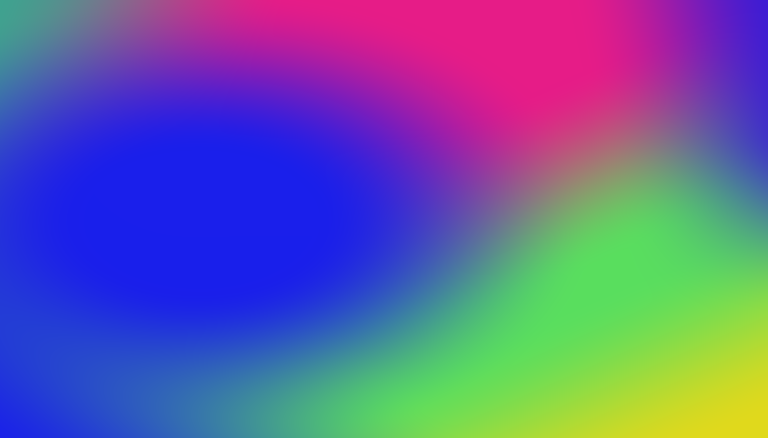
Give the GLSL for this background, as a Shadertoy shader.

```glsl
const vec3 PINK   = vec3(0.90, 0.11, 0.53);
const vec3 GREEN  = vec3(0.35, 0.87, 0.37);
const vec3 YELLOW = vec3(0.88, 0.85, 0.11);
const vec3 TEAL   = vec3(0.24, 0.64, 0.56);
const vec3 VIOLET = vec3(0.22, 0.11, 0.84);
const vec3 BLUE   = vec3(0.10, 0.12, 0.92);

const vec2  CORE_CENTER = vec2(0.260, 0.495);
const vec2  CORE_RADIUS = vec2(0.335, 0.344);
const vec2  CORE_FADE   = vec2(0.45, 1.55);
const float BAND_LEVEL  = 0.47;   // height of the pink/green border on the left
const float BAND_BEND   = 0.60;   // where the border starts to climb
const float BAND_SLOPE  = 0.82;
const float BAND_SOFT   = 0.23;

// Zero left of the bend, rising smoothly to a straight ramp
float softRamp(float x) {
    return 0.5 * (x + sqrt(x * x + 0.006));
}

// One at the start of the range, zero at its end
float fadeOut(vec2 range, float x) {
    return 1.0 - smoothstep(range.x, range.y, x);
}

void mainImage(out vec4 fragColor, in vec2 fragCoord) {
    vec2 uv = fragCoord / iResolution.xy;
    float drop = 1.0 - uv.y;

    // Pink above, green below a bent border
    float border = BAND_LEVEL + BAND_SLOPE * softRamp(uv.x - BAND_BEND);
    float pinkAmount = smoothstep(-BAND_SOFT, BAND_SOFT, uv.y - border);
    vec3 color = mix(GREEN, PINK, pinkAmount);

    // Yellow lower right
    float yellowAmount = smoothstep(1.275, 1.725, 0.768 * uv.x + drop);
    color = mix(color, YELLOW, yellowAmount);

    // Violet upper right
    float violetAmount = smoothstep(0.74, 1.03, uv.x - 0.12 * drop)
                       * smoothstep(0.28, 0.70, uv.y);
    color = mix(color, VIOLET, violetAmount);

    // Teal upper left
    float tealAmount = fadeOut(vec2(-0.02, 0.38), uv.x + 0.25 * drop);
    color = mix(color, TEAL, tealAmount);

    // Blue lower left
    float cornerAmount = fadeOut(vec2(-0.05, 0.62), uv.x + 0.8 * uv.y);
    color = mix(color, BLUE, cornerAmount);

    // Soft blue ellipse
    float coreAmount = fadeOut(CORE_FADE, length((uv - CORE_CENTER) / CORE_RADIUS));
    color = mix(color, BLUE, coreAmount);

    fragColor = vec4(color, 1.0);
}
```
